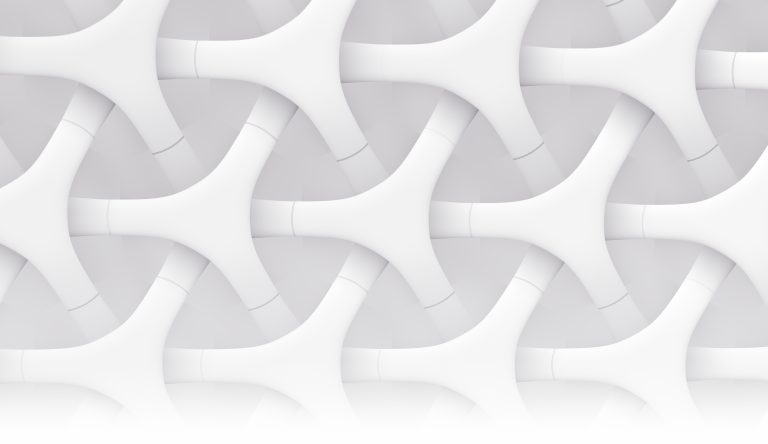
A Shadertoy shader for this pattern:

```glsl
// Woven lattice of smooth white three-armed nodes, fading into pale haze.

float hash(vec2 cell) {
    return fract(sin(dot(cell, vec2(12.99, 78.23))) * 437.58);
}

// Canvas position to lattice plane: undoes a mild perspective by iteration.
vec2 toLattice(vec2 p) {
    vec2 q = vec2(2.0, 1.0);
    for (int i = 0; i < 6; i++) {
        q.y = (p.y - 0.322 - 0.02 * q.x) / (0.917 - 0.0117 * q.x - 0.0306 * q.y);
        q.x = (p.x - 0.65 - 0.022 * q.y) / (1.033 - 0.015 * q.y - 0.01 * q.x);
    }
    return q * vec2(1.0, 0.866);
}

vec2 nearestNode(vec2 p) {
    vec2 period = vec2(1.0, 1.732);
    vec2 even = round(p / period) * period;
    vec2 odd = (round(p / period - 0.5) + 0.5) * period;
    return distance(p, even) < distance(p, odd) ? even : odd;
}

// Arm 0 points left, 1 up and right, 2 down and right (y runs downward).
vec2 armDirection(int i) {
    float angle = 3.14159 + float(i) * 2.0944;
    return vec2(cos(angle), sin(angle));
}

// Three arms blended by a soft minimum; returns (signed distance, tone).
vec2 tripod(vec2 p, float variation) {
    float total = 0.0, downArm = 0.0, upArm = 0.0, seam = 0.0;
    vec2 slope = vec2(0.0);
    for (int i = 0; i < 3; i++) {
        vec2 dir = armDirection(i);
        float along = dot(p, dir);
        vec2 away = p - dir * clamp(along, 0.0, 0.9);
        float halfWidth = 0.099 + 0.014 * smoothstep(0.55, 0.85, along);
        float weight = exp(-12.2 * (length(away) - halfWidth));
        total += weight;
        slope += weight * away / max(length(away), 0.001);
        if (i == 1) upArm = weight * smoothstep(0.1, 0.5, along);
        if (i == 2) downArm = weight * smoothstep(0.08, 0.6, along);

        // Curved joint across the arm, fainter on some nodes
        float joint = abs(along - 0.55 - 0.03 * variation + 1.6 * dot(away, away));
        float strength = i == 2 ? 0.13 : 0.09 * fract(variation * 7.0 + float(i) * 0.4);
        seam += strength * (1.0 - smoothstep(0.002, 0.008, joint))
              * step(length(away), 0.13);
    }
    float d = -log(total) / 12.2;
    slope /= total;

    // Rounded sides lit from above, with a thin dark lower rim
    float rim = clamp(1.0 + d / 0.11, 0.0, 1.0);
    float facing = dot(slope, normalize(vec2(0.35, 1.0)));
    float tone = 0.95 + 0.015 * upArm / total - 0.075 * downArm / total;
    tone -= 0.055 * facing * rim * rim;
    tone -= 0.09 * max(facing, 0.0) * pow(rim, 9.0);
    tone -= 0.02 * pow(rim, 6.0) + seam;
    tone += 0.012 * (variation - 0.5);
    return vec2(d, tone);
}

void mainImage(out vec4 fragColor, in vec2 fragCoord) {
    vec2 uv = fragCoord / iResolution.xy;
    float down = 1.0 - uv.y;
    float unit = 4.267 / iResolution.x;
    vec2 p = toLattice(vec2(fragCoord.x, iResolution.y - fragCoord.y) * unit);

    vec2 node = nearestNode(p);
    vec2 top = tripod(p - node, hash(round(node * 2.0)));

    // Cloudy wall behind the lattice
    float clouds = sin(p.x * 5.1 + 2.0 * sin(p.y * 3.3)) * sin(p.y * 6.7 + p.x * 2.3)
                 + 0.5 * sin(p.x * 13.0 - p.y * 9.0 + 2.0 * sin(p.x * 4.0));
    float light = 0.815 + 0.012 * clouds;
    light -= 0.03 * exp(-max(top.x, 0.0) / 0.05);

    // Neighbouring arms tuck under the nearest node and take its shadow
    float shadow = pow(clamp(1.0 - top.x / 0.28, 0.0, 1.0), 2.0);
    for (int i = 0; i < 3; i++) {
        vec2 feeder = node - armDirection(i);
        vec2 arm = tripod(p - feeder, hash(round(feeder * 2.0)));
        float depth = i == 0 ? 0.17 : i == 1 ? 0.25 : 0.06;
        light = mix(light, arm.y - depth * shadow, clamp(0.5 - arm.x / unit, 0.0, 1.0));
    }
    light = mix(light, top.y, clamp(0.5 - top.x / unit, 0.0, 1.0));

    // Brighter to the right, haze toward the foot
    light += 0.025 * (uv.x - 0.45) * smoothstep(0.86, 0.94, light);
    light = mix(light, 0.98, 0.35 * smoothstep(0.35, 0.85, down));
    light = mix(light, 0.995, smoothstep(0.8, 0.98, down));

    vec3 tint = vec3(0.0, -0.035, 0.025) * (1.0 - light);
    fragColor = vec4(clamp(vec3(light) + tint, 0.0, 1.0), 1.0);
}
```
